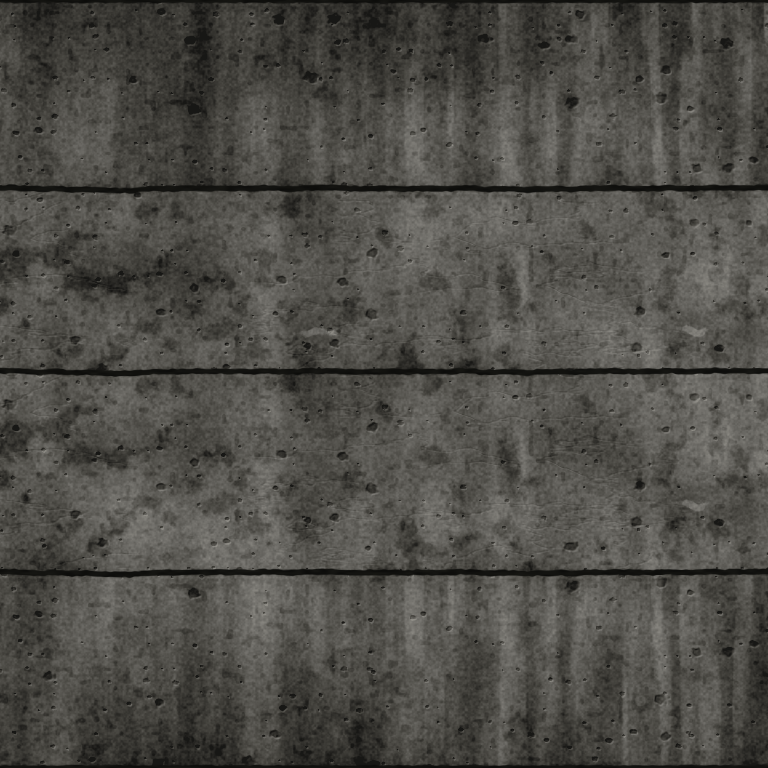
Give the GLSL for this texture, as a three.js fragment shader.

```glsl
varying vec2 vUv;

float hash(vec2 p) {
  vec3 q = fract(vec3(p.xyx) * 0.1031);
  q += dot(q, q.yzx + 33.33);
  return fract((q.x + q.y) * q.z);
}

float noise(vec2 p) {
  vec2 i = floor(p), f = fract(p);
  f = f * f * (3.0 - 2.0 * f);
  return mix(mix(hash(i), hash(i + vec2(1.0, 0.0)), f.x),
             mix(hash(i + vec2(0.0, 1.0)), hash(i + 1.0), f.x), f.y);
}

float fbm(vec2 p) {
  float sum = 0.0, amp = 0.5;
  for (int i = 0; i < 5; i++) {
    sum += amp * noise(p);
    p = mat2(0.8, 0.6, -0.6, 0.8) * p * 2.03 + 17.3;
    amp *= 0.5;
  }
  return sum / 0.97;
}

// One irregular hole per chosen grid cell
float pits(vec2 p, float cells, float chance) {
  vec2 g = p * cells, id = floor(g);
  vec2 center = 0.3 + 0.4 * vec2(hash(id + 3.1), hash(id + 8.7));
  float radius = mix(0.07, 0.24, pow(hash(id + 21.0), 2.0));
  vec2 d = (fract(g) - center) * vec2(0.85, 1.1);
  float edge = length(d) / radius + 0.5 * (noise(g * 9.0) - 0.5);
  return step(hash(id + 40.0), chance) * (1.0 - smoothstep(0.55, 1.1, edge));
}

float height(vec2 p, float inner) {
  float holes = pits(p, 26.0, 0.2) + 0.7 * pits(p + 5.3, 58.0, 0.2);
  float ridge = abs(fbm(p * vec2(9.0, 30.0) + 31.0) - 0.5);
  float crack = (1.0 - smoothstep(0.0, 0.025, ridge)) * smoothstep(0.48, 0.62, noise(p * 8.0 + 4.0));
  return 0.6 * fbm(p * 75.0) - 0.8 * holes - 0.25 * crack * inner;
}

// Pale broken flake, wide and thin
float flake(vec2 p, vec2 center) {
  vec2 d = p - center;
  d.y += 0.012 * (noise(vec2(p.x * 55.0, 2.0)) - 0.5);
  float shape = length(d / vec2(0.034, 0.006)) + 1.3 * (fbm(p * 90.0) - 0.5);
  return 1.0 - smoothstep(0.5, 1.0, shape);
}

void main() {
  vec2 uv = vUv;

  // Four boards divided by slightly wavy seams
  float wave = 0.004 * (noise(vec2(uv.x * 7.0, 1.0)) - 0.5)
             + 0.002 * (noise(vec2(uv.x * 70.0, 5.0)) - 0.5);
  float board = 0.0, seamGap = 1.0;
  for (int i = 0; i < 5; i++) {
    float k = float(i);
    float seam = 0.25 * k + 0.0156 * pow(sin(k * 0.7854), 4.0);
    float inside = step(0.5, k) * step(k, 3.5);
    float d = uv.y - seam - wave * inside;
    board += step(0.0, d) * inside;
    if (abs(d) < abs(seamGap)) seamGap = d;
  }
  float inner = step(0.5, board) * step(board, 2.5);

  // Paired boards share their casting marks
  vec2 p = uv;
  p.y += board < 0.5 ? 0.63 : (board > 1.5 && board < 2.5 ? -0.227 : 0.0);

  // Broad tone, mottling and rain streaks
  float tone = mix(0.335, 0.365, inner);
  tone -= 0.085 * (1.0 - inner) * smoothstep(0.28, 0.5, abs(uv.y - 0.5));
  tone += 0.20 * (fbm(uv * 4.0 + 7.0) - 0.5);
  tone += mix(0.12, 0.26, inner) * (fbm(p * vec2(15.0, 12.0)) - 0.5);
  float streak = fbm(vec2(p.x * 34.0, p.y * 3.0 + 9.0)) - 0.5;
  tone += mix(0.30, 0.13, inner) * streak;
  float drips = smoothstep(0.52, 0.75, noise(vec2(p.x * 75.0, p.y * 7.0)));
  tone += 0.075 * drips * (1.0 - inner) * smoothstep(0.42, 0.65, uv.x + 0.3 * (fbm(p * 9.0) - 0.5));

  // Dark and pale runs down one column
  float column = uv.x - 0.685 + 0.02 * (fbm(p * 18.0) - 0.5);
  tone -= 0.08 * (1.0 - inner) * exp(-pow(column / 0.013, 2.0));
  float paleRun = exp(-pow((column + 0.004) / 0.009, 2.0)) * smoothstep(0.36, 0.39, p.y)
                * (1.0 - smoothstep(0.43, 0.47, p.y));
  tone += 0.11 * inner * paleRun * (0.4 + fbm(p * 45.0));

  // Damp stains and mineral specks
  float stains = smoothstep(0.57, 0.73, fbm(p * 32.0 + 12.0));
  tone -= mix(0.05, 0.11, inner) * stains;
  tone -= 0.07 * smoothstep(0.7, 0.9, noise(p * 120.0 + 3.0));

  // Relief lit from the upper left, with fine grain
  float h = height(p, inner);
  float slope = h - height(p + vec2(-0.0012, 0.0018), inner);
  tone += 0.17 * clamp(slope, -0.8, 0.7);
  float holes = pits(p, 26.0, 0.2) + 0.7 * pits(p + 5.3, 58.0, 0.2);
  tone -= 0.14 * min(holes, 1.0);
  tone += 0.09 * (noise(uv * 290.0) - 0.5) + 0.05 * (noise(uv * 480.0 + 9.0) - 0.5);

  // Chipped flakes on the inner boards
  float chips = flake(p, vec2(0.9, 0.342));
  if (board > 1.5) chips = max(chips, flake(p, vec2(0.41, 0.342)));
  tone += 0.13 * chips * inner;

  // Grime beside the seams and the dark groove itself
  tone -= 0.055 * exp(-abs(seamGap) * 70.0) * (0.5 + fbm(p * vec2(25.0, 8.0)));
  tone += 0.04 * exp(-pow((seamGap + 0.0065) / 0.0015, 2.0)) * noise(uv * 60.0);
  float rough = 0.0016 * (noise(uv * vec2(160.0, 220.0)) - 0.5);
  float groove = 1.0 - smoothstep(0.0025, 0.0047, abs(seamGap) + rough);

  tone = clamp(tone, 0.09, 0.56);
  vec3 warmth = mix(vec3(1.01, 0.985, 0.90), vec3(1.0, 0.985, 0.94), smoothstep(0.2, 0.45, tone));
  vec3 concrete = tone * warmth;
  vec3 shadow = vec3(0.065, 0.065, 0.055) * (0.7 + 0.6 * noise(uv * vec2(90.0, 300.0)));
  gl_FragColor = vec4(mix(concrete, shadow, groove), 1.0);
}
```
